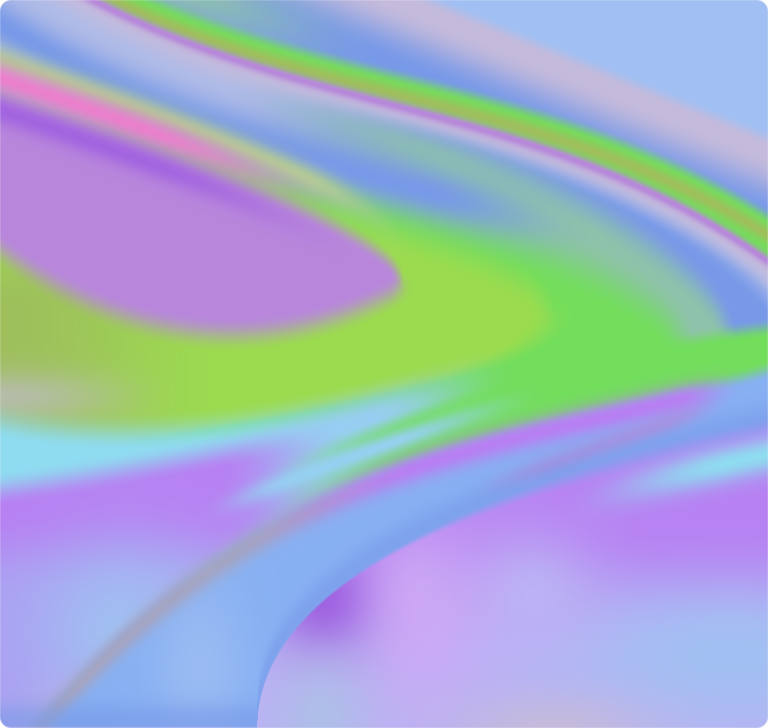
Write a WebGL 2 fragment shader that draws this background.

```glsl
#version 300 es
precision highp float;

uniform vec2 u_resolution;
out vec4 outColor;

const vec3 SKY = vec3(.63, .75, .95), BLUE = vec3(.47, .6, .91);
const vec3 RIVER = vec3(.53, .69, .95), CYAN = vec3(.56, .86, .94);
const vec3 SAGE = vec3(.56, .76, .67), GREEN = vec3(.45, .87, .36);
const vec3 LIME = vec3(.61, .86, .31), OLIVE = vec3(.62, .75, .36);
const vec3 LILAC = vec3(.77, .73, .86), MAUVE = vec3(.72, .53, .86);
const vec3 VIOLET = vec3(.72, .5, .95), PURPLE = vec3(.62, .36, .88);
const vec3 ORCHID = vec3(.8, .66, .96), PINK = vec3(.92, .5, .8);

// Cubic through heights at x = 0, 1/3, 2/3 and 1
float curve(float x, vec4 h) {
    float u = 3. * x, a = u - 1., b = u - 2., c = u - 3.;
    return dot(h, vec4(-a * b * c / 6., u * b * c / 2., -u * a * c / 2., u * a * b / 6.));
}

float below(float y, float edge, float soft) {
    return smoothstep(edge - soft, edge + soft, y);
}

float fade(float x, float start, float end) {
    return 1. - smoothstep(start, end, x);
}

float band(float y, float centre, float width) {
    float d = (y - centre) / width;
    return exp(-d * d);
}

float glow(vec2 p, vec2 centre, vec2 radius) {
    vec2 d = (p - centre) / radius;
    return exp(-dot(d, d));
}

// Rounded end that straightens with distance
float bow(float d, vec2 bend) {
    d = max(d, 0.);
    return bend.x * sqrt(d) + bend.y * d;
}

// Soft tongue pointing right; taper narrows its underside
float tongue(vec2 p, vec2 tip, vec2 bend, float taper, float soft) {
    float under = max(p.y - tip.y, 0.);
    float inside = 1. - below(p.x, tip.x - taper * under * under, soft);
    return inside * below(p.y, tip.y - bow(tip.x - p.x, bend), soft);
}

// Ribbons and loops sweeping down to the right
vec3 upperRibbons(vec2 p) {
    float rim = .43 * p.x - .24;
    float stripe = curve(p.x, vec4(-.096, .073, .168, .319));
    float seam = stripe + .018 + .022 * pow(p.x, 4.);
    vec3 c = mix(SKY, LILAC, below(p.y, rim, .012));
    c = mix(c, BLUE, below(p.y, rim + .065, .04));
    c = mix(c, SAGE, band(p.y, stripe - .055, .04) * fade(p.x, .2, .5));
    c = mix(c, GREEN, below(p.y, stripe - .022, .012));
    c = mix(c, OLIVE, band(p.y, stripe + .004, .012));
    c = mix(c, LILAC, below(p.y, seam, .006));
    c = mix(c, MAUVE, band(p.y, seam, .008));
    float inner = below(p.y, seam + .025, .02);
    float loops = inner * smoothstep(.28, .6, p.x);
    vec2 bend = vec2(.463, .056);
    c = mix(c, SKY, inner * .5);
    c = mix(c, BLUE, loops * tongue(p, vec2(1.04, .5), bend, 0., .03));
    return mix(c, SAGE, loops * tongue(p, vec2(.96, .5), bend, 0., .035));
}

// Green tongues wrapped around the mauve one
vec3 nestedTongues(vec3 c, vec2 p) {
    c = mix(c, GREEN, tongue(p, vec2(.9, .49), vec2(.3, .08), 0., .045));
    c = mix(c, LIME, tongue(p, vec2(.72, .43), vec2(.2, .1), 18., .035));
    float vein = curve(p.x, vec4(.034, .195, .297, .44));
    c = mix(c, BLUE, band(p.y, vein, .036) * fade(p.x, .55, .78));
    c = mix(c, OLIVE, fade(p.x, 0., .32) * below(p.y, .36, .06));

    vec2 tip = vec2(.525, .39), bend = vec2(.21);
    float crest = tip.y - bow(tip.x - p.x, bend);
    float belly = curve(p.x, vec4(.345, .459, .293, -.153));
    float body = tongue(p, tip, bend, 0., .018) * (1. - below(p.y, belly, .025));
    float left = fade(p.x, .18, .48);
    c = mix(c, mix(LILAC, LIME, .5), band(p.y, crest - .045, .019) * fade(p.x, .4, .54));
    c = mix(c, MAUVE, body);
    c = mix(c, PINK, band(p.y, crest - .02, .021) * left);
    return mix(c, PURPLE, band(p.y, crest + .024, .02) * left * .8);
}

// Cyan stream, violet field and slanted streaks
vec3 middleStream(vec3 c, vec2 p) {
    float shore = curve(p.x, vec4(.575, .577, .488, .37));
    float field = curve(p.x, vec4(.672, .61, .53, .45));
    vec3 water = mix(CYAN, SKY, .5 * smoothstep(.25, .5, p.x));
    c = mix(c, LILAC, .6 * band(p.y, .545, .035) * fade(p.x, 0., .25));
    c = mix(c, water, below(p.y, shore, .028) * fade(p.x, .48, .68));
    c = mix(c, VIOLET, below(p.y, field, .025) * fade(p.x, .28, .46));
    c = mix(c, mix(VIOLET, SKY, .5), smoothstep(.7, .82, p.y));
    c = mix(c, SKY, glow(p, vec2(.16, .87), vec2(.11, .12)));
    c = mix(c, LILAC, glow(p, vec2(.14, 1.), vec2(.09, .05)));

    float streak = curve(p.x, vec4(.78, .65, .527, .45));
    float gleam = smoothstep(.25, .4, p.x) * fade(p.x, .5, .72);
    c = mix(c, GREEN, below(p.y, streak, .014) * smoothstep(.34, .55, p.x));
    return mix(c, mix(CYAN, SKY, .4), band(p.y, streak + .027, .015) * gleam);
}

// Blue river with its purple bank above the violet land
vec3 lowerRiver(vec3 c, vec2 p) {
    float bank = curve(p.x, vec4(1.05, .725, .585, .5));
    float shore = 1. - bow(p.x - .335, vec2(.647, -.176));
    vec3 edge = mix(mix(MAUVE, SAGE, .5), VIOLET, smoothstep(.3, .55, p.x));
    float ripple = smoothstep(.6, .72, p.x) * fade(p.x, .86, .95);
    c = mix(c, RIVER, below(p.y, bank + .008, .014));
    c = mix(c, SKY, glow(p, vec2(.26, .92), vec2(.06, .12)) * .7);
    c = mix(c, edge, band(p.y, bank + .018, .02) * fade(p.x, .88, .97));
    c = mix(c, MAUVE, band(p.y, .912 - .38 * p.x, .015) * ripple * .7);
    c = mix(c, BLUE, band(p.y, shore - .01, .025) * .6);

    vec3 land = mix(VIOLET, mix(ORCHID, SKY, .4), smoothstep(.74, .9, p.y));
    land = mix(land, SKY, glow(p, vec2(.95, .9), vec2(.22, .1)));
    land = mix(land, mix(ORCHID, SKY, .4), glow(p, vec2(.69, .82), vec2(.09)));
    land = mix(land, ORCHID, glow(p, vec2(.54, .84), vec2(.09, .13)));
    land = mix(land, PURPLE, glow(p, vec2(.42, .83), vec2(.06, .08)));
    land = mix(land, mix(SKY, LILAC, .4), glow(p, vec2(.42, .99), vec2(.065, .1)));
    land = mix(land, LILAC, glow(p, vec2(.72, 1.), vec2(.12, .045)));
    land = mix(land, CYAN, band(p.y, shore + .035, .026) * smoothstep(.72, .95, p.x));
    return mix(c, land, below(p.y, shore, mix(.003, .018, smoothstep(.4, .9, p.x))));
}

void main() {
    vec2 uv = gl_FragCoord.xy / u_resolution;
    vec2 p = vec2(uv.x, 1. - uv.y);
    vec3 c = nestedTongues(upperRibbons(p), p);
    c = lowerRiver(middleStream(c, p), p);

    // Rounded white corners
    vec2 size = u_resolution / u_resolution.x;
    float radius = .015, pixel = 1. / u_resolution.x;
    vec2 q = (abs(uv - .5) - .5) * size + radius;
    float outside = length(max(q, 0.)) - radius;
    outColor = vec4(mix(c, vec3(1), smoothstep(-pixel, pixel, outside)), 1.);
}
```
